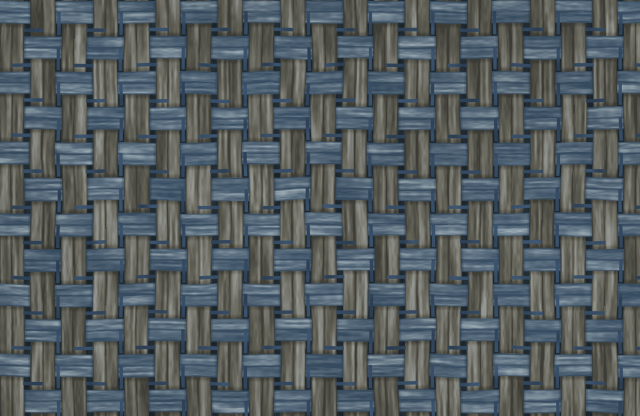
A Shadertoy shader for this texture:

```glsl
// Woven vinyl mesh: pairs of brown upright yarns cross pairs of blue level yarns
// in a plain weave, with thin dark blue filaments showing in the openings.
// A checkerboard picks which pair lies on top; stretched noise draws the strands.

const vec2 REPEATS = vec2(20.5, 11.76);     // yarn pairs across and down
const vec2 GRID_SHIFT = vec2(0.128, 0.08);  // places the first pair
const float COLUMN_WIDTH = 0.80;            // pair widths, in pitches
const float ROW_WIDTH = 0.64;
const float FILAMENT = 0.045;               // half width of a filament

const vec3 GAP_COLOR = vec3(0.12, 0.16, 0.19);
const vec3 FILAMENT_COLOR = vec3(0.20, 0.28, 0.37);
const vec3 BROWN_DARK = vec3(0.24, 0.24, 0.215);
const vec3 BROWN_MID = vec3(0.39, 0.385, 0.345);
const vec3 BROWN_LIGHT = vec3(0.57, 0.58, 0.56);
const vec3 BLUE_DARK = vec3(0.22, 0.30, 0.38);
const vec3 BLUE_MID = vec3(0.35, 0.425, 0.49);
const vec3 BLUE_LIGHT = vec3(0.60, 0.66, 0.69);

float hash(vec2 p) {
    return fract(sin(dot(p, vec2(127.1, 311.7))) * 43758.5453);
}

float noise(vec2 p) {
    vec2 i = floor(p), f = fract(p);
    f = f * f * (3.0 - 2.0 * f);
    return mix(mix(hash(i), hash(i + vec2(1, 0)), f.x),
               mix(hash(i + vec2(0, 1)), hash(i + vec2(1, 1)), f.x), f.y);
}

// Smooth-edged cover of the range from -halfWidth to halfWidth
float band(float d, float halfWidth, float aa) {
    return 1.0 - smoothstep(-aa, aa, abs(d) - halfWidth);
}

// Maps a tone from 0 to 1 onto dark, middle and light colours
vec3 ramp(float tone, vec3 dark, vec3 middle, vec3 light) {
    vec3 lower = mix(dark, middle, clamp(tone * 2.0, 0.0, 1.0));
    return mix(lower, light, clamp(tone * 2.0 - 1.0, 0.0, 1.0));
}

// Tone of two side by side yarns; across runs from -0.5 to 0.5 over the pair
float pairTone(float across, float along, vec2 id, float strands) {
    float side = step(0.0, across);
    float t = fract(across * 2.0) - 0.5;
    vec2 seed = id * vec2(17.0, 31.0) + side * 7.3;
    float streak = noise(vec2((t + 0.5) * strands + 40.0 * hash(seed), along * 0.9 + seed.y));
    float grain = noise(vec2(across * 17.0 + seed.x, along * 5.0 + seed.y));
    float tint = hash(seed + 3.7) - 0.5;
    float edge = smoothstep(0.33, 0.5, abs(t));
    return 0.52 + 0.75 * (streak - 0.5) + 0.22 * (grain - 0.5) + 0.34 * tint - 0.45 * edge;
}

// Index of the float that holds a point, each float being two pitches long
float floatIndex(float along, float parity) {
    return floor((along + 0.5 - mod(parity, 2.0)) * 0.5);
}

void mainImage(out vec4 fragColor, in vec2 fragCoord) {
    vec2 uv = fragCoord / iResolution.xy;
    vec2 p = uv * REPEATS + GRID_SHIFT;
    p += 0.07 * (vec2(noise(p * 0.8), noise(p * 0.8 + 50.0)) - 0.5);
    vec2 aa = 0.7 * REPEATS / iResolution.xy;

    vec2 cell = floor(p);
    vec2 f = p - cell - 0.5;
    float rowOnTop = mod(cell.x + cell.y, 2.0);

    // Brown columns, shaded where they dive under a blue row
    float columnMask = band(f.x, 0.5 * COLUMN_WIDTH, aa.x);
    vec2 columnId = vec2(cell.x, floatIndex(p.y, cell.x));
    float columnTone = pairTone(f.x / COLUMN_WIDTH, p.y, columnId, 4.5);
    float dive = rowOnTop * (1.0 - smoothstep(0.0, 0.16, abs(f.y) - 0.5 * ROW_WIDTH));
    columnTone -= 0.35 * dive;
    vec3 brown = ramp(columnTone, BROWN_DARK, BROWN_MID, BROWN_LIGHT);

    // Blue rows, hidden where a column lies on top
    float rowMask = band(f.y, 0.5 * ROW_WIDTH, aa.y);
    rowMask *= 1.0 - columnMask * (1.0 - rowOnTop);
    vec2 rowId = vec2(floatIndex(p.x, cell.y + 1.0), cell.y + 90.0);
    float rowTone = pairTone(f.y / ROW_WIDTH, p.x, rowId, 5.0);
    rowTone -= 0.30 * (1.0 - rowOnTop) * smoothstep(0.5, 0.40, abs(f.x));
    vec3 blue = ramp(rowTone, BLUE_DARK, BLUE_MID, BLUE_LIGHT);

    vec3 color = GAP_COLOR * (0.8 + 0.4 * noise(p * 9.0));
    color = mix(color, brown, columnMask);
    color = mix(color, blue, rowMask);

    // Level filaments: cross every other column gap and one yarn beside it
    float oddGap = 2.0 * floor(p.x * 0.5) + 1.0;
    float border = floor(p.y + 0.5);
    float reach = (p.x - oddGap) * (mod(border, 2.0) * 2.0 - 1.0);
    float levelMask = band(p.y - border, FILAMENT * 1.1, aa.y) * band(reach - 0.19, 0.32, aa.x);

    // Upright filaments: fill the other gaps, from row centre to the row below
    float evenGap = 2.0 * floor(p.x * 0.5 + 0.5);
    float below = fract(0.5 - f.y - 0.5 + 0.02);
    float uprightMask = band(p.x - evenGap, FILAMENT * 1.2, aa.x) * band(below - 0.33, 0.33, aa.y);

    float sheen = 0.85 + 0.35 * noise(p * 3.0 + 20.0);
    color = mix(color, FILAMENT_COLOR * sheen, max(levelMask, uprightMask));

    // Broad unevenness of the cloth
    color *= 0.96 + 0.08 * noise(uv * 5.0);
    fragColor = vec4(color, 1.0);
}
```
